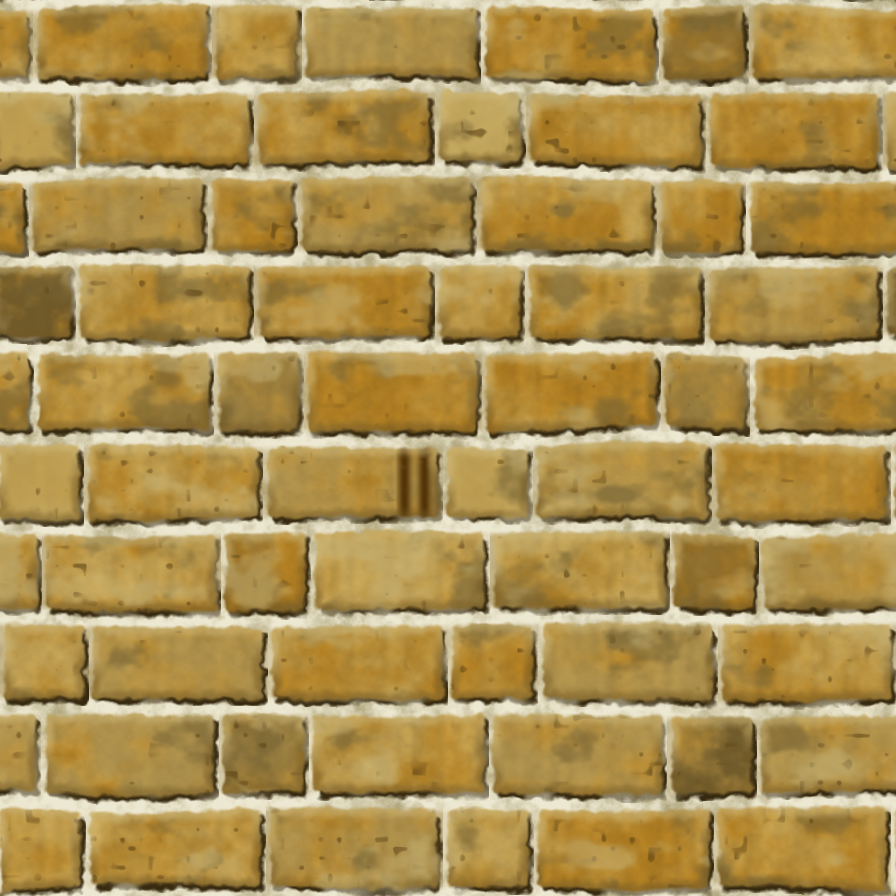
A WebGL 2 fragment shader for this texture:

```glsl
#version 300 es
precision highp float;
uniform vec2 u_resolution;
out vec4 fragColor;

float hash(vec2 p) {
  vec3 q = fract(p.xyx * 0.1031);
  q += dot(q, q.yzx + 33.33);
  return fract((q.x + q.y) * q.z);
}

// Value noise with a whole number of cells, so it wraps at the canvas edges
float noise(vec2 uv, vec2 cells) {
  vec2 p = uv * cells, i = floor(p), f = fract(p);
  f = f * f * (3.0 - 2.0 * f);
  vec2 a = mod(i, cells), b = mod(i + 1.0, cells);
  return mix(mix(hash(a), hash(vec2(b.x, a.y)), f.x),
             mix(hash(vec2(a.x, b.y)), hash(b), f.x), f.y);
}

float fbm(vec2 uv, vec2 cells) {
  float sum = 0.0, weight = 0.5;
  for (int i = 0; i < 4; i++) {
    sum += weight * noise(uv, cells);
    cells *= 2.0;
    weight *= 0.5;
  }
  return sum / 0.9375;
}

float roundedBox(vec2 p, vec2 halfSize, float radius) {
  vec2 q = abs(p) - halfSize + radius;
  return length(max(q, 0.0)) + min(max(q.x, q.y), 0.0) - radius;
}

void main() {
  vec2 uv = gl_FragCoord.xy / u_resolution;
  float soft = max(0.028, 10.0 / min(u_resolution.x, u_resolution.y));

  // Ten sagging courses; one unit is a course height or a header length
  vec2 wall = uv * 10.0;
  wall.y -= 0.13 * sin(3.14159 * uv.y) + 0.09 * (noise(uv, vec2(7.0, 10.0)) - 0.5);
  float row = mod(floor(wall.y), 10.0);
  float rowY = fract(wall.y);

  // Each half course holds one header and two stretchers
  float headerStart = (mod(row, 2.0) > 0.5 ? 2.4 : 4.92) + 0.08 * cos(0.6283 * (row - 2.0));
  float along = wall.x - headerStart + 0.05 * (hash(vec2(row, floor(wall.x / 5.0 + 0.01))) - 0.5) * sin(0.6283 * wall.x);
  float t = mod(along, 5.0);
  bool header = t < 1.0;
  float slot = header ? 0.0 : (t < 3.0 ? 1.0 : 2.0);
  float start = header ? 0.0 : slot * 2.0 - 1.0;
  float len = header ? 1.0 : 2.0;
  float id = mod(floor(along / 5.0), 2.0) * 3.0 + slot;
  vec2 seed = vec2(id * 7.0 + 3.0, row * 5.0 + 11.0);
  vec2 local = vec2(t - start, rowY);

  // Ragged brick face and its shadow, cast down and right
  float ragged = 0.07 * (fbm(uv, vec2(60.0)) - 0.5) + 0.03 * (noise(uv, vec2(140.0)) - 0.5);
  vec2 middle = vec2(len * 0.5 - 0.005, 0.5);
  vec2 halfSize = vec2(len * 0.5 - 0.055, 0.41);
  float face = roundedBox(local - middle, halfSize, 0.05) + ragged;
  float shadow = roundedBox(local - middle - vec2(0.045, -0.055), halfSize, 0.05) + ragged * 1.5;

  // Pale mortar, dirtier in the upright joints
  float grit = fbm(uv, vec2(90.0));
  float patches = fbm(uv, vec2(16.0, 20.0));
  vec3 color = mix(vec3(0.69, 0.65, 0.49), vec3(0.93, 0.91, 0.82), smoothstep(0.15, 0.65, grit * 0.5 + patches * 0.5));
  float upright = smoothstep(0.05, 0.15, rowY) * smoothstep(0.95, 0.85, rowY);
  color = mix(color, vec3(0.68, 0.59, 0.37), upright * 0.7 * hash(seed + 2.0));

  float shadowDepth = 0.5 + 0.5 * smoothstep(0.25, 0.6, noise(uv, vec2(35.0, 30.0)));
  color = mix(color, vec3(0.21, 0.16, 0.06), shadowDepth * smoothstep(soft, -soft, shadow));

  // Ochre clay with soft blotches, grain and faint upright streaks
  float tone = hash(seed);
  float blotch = fbm(uv + tone, vec2(24.0, 26.0));
  float streak = noise(uv, vec2(110.0, 10.0));
  vec3 clay = mix(vec3(0.67, 0.48, 0.13), vec3(0.74, 0.62, 0.33),
                  smoothstep(0.2, 0.8, blotch * 0.75 + tone * 0.35 - 0.05));
  clay *= 0.9 + 0.14 * grit + 0.09 * streak;

  // Odd bricks: pale headers, sooty headers, and one scorched end
  bool pale = header && row > 0.5 && mod(row, 4.0) < 0.5;
  bool sooty = id == 3.0 && mod(row, 5.0) == 1.0;
  if (pale) clay = mix(clay, vec3(0.77, 0.68, 0.41), 0.65);
  float soot = header ? 0.45 * step(0.5, hash(seed + 5.0)) : 0.2 * step(0.75, tone);
  if (pale) soot = 0.0;
  if (sooty) soot = 0.85;
  clay = mix(clay, vec3(0.39, 0.31, 0.14), soot * smoothstep(0.2, 0.65, blotch));
  if (row == 4.0 && id == 5.0) {
    float scorch = smoothstep(1.46, 1.5, local.x) * (0.6 + 0.4 * cos(local.x * 28.0));
    clay = mix(clay, vec3(0.32, 0.2, 0.03), scorch);
  }

  // Stains, pits, worn rims and lime bloom
  float stain = smoothstep(0.58, 0.78, fbm(uv + 0.37, vec2(18.0, 22.0)));
  clay = mix(clay, vec3(0.45, 0.38, 0.2), 0.6 * stain);
  float pits = smoothstep(0.8, 0.95, noise(uv, vec2(95.0))) * smoothstep(0.4, 0.7, patches);
  clay = mix(clay, vec3(0.36, 0.26, 0.08), 0.6 * pits);
  float rim = smoothstep(-0.14, -0.02, face);
  float lit = smoothstep(0.35, 0.8, rowY - 0.3 * local.x / len + 0.15);
  clay = mix(clay, mix(vec3(0.44, 0.34, 0.14), vec3(0.82, 0.74, 0.5), lit), 0.5 * rim);
  clay = mix(clay, vec3(0.78, 0.71, 0.48), 0.5 * smoothstep(0.62, 0.8, fbm(uv + 0.71, vec2(14.0, 20.0))));

  color = mix(color, clay, smoothstep(soft, -soft, face));
  fragColor = vec4(color, 1.0);
}
```
